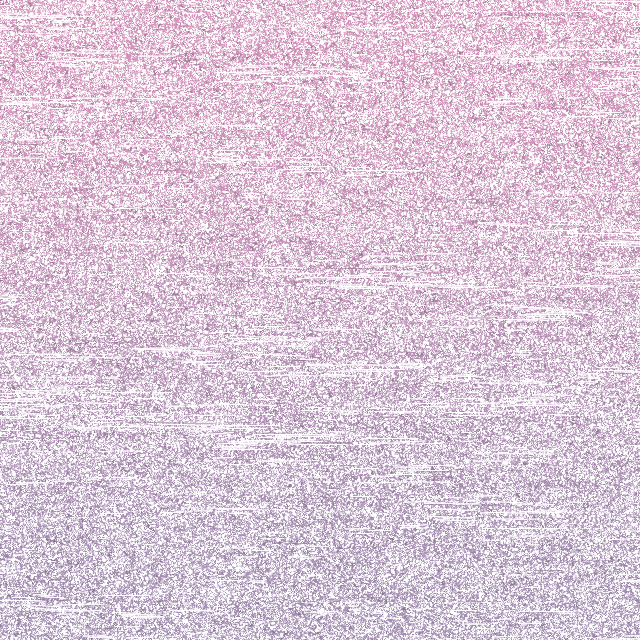
Write a Shadertoy shader that draws this texture.

```glsl
// Very fine worm-like grain in mauve ink on white, fading from pink (top) to
// violet (bottom). The grain follows contour lines of value noise; thin
// wispy horizontal streaks, mostly white and a few dark, are cut row by row.

const vec3 PAPER      = vec3(1.00, 0.995, 1.00);
const vec3 INK_TOP    = vec3(0.83, 0.57, 0.73);
const vec3 INK_BOTTOM = vec3(0.64, 0.56, 0.70);
const vec3 INK_DARK   = vec3(0.40, 0.34, 0.41);

const float GRAIN_CELLS  = 390.0;  // noise cells across the canvas
const float GRAIN_ANGLE  = 0.55;   // keeps the lattice off the pixel axes
const float LINE_CORE    = 0.03;   // contour distance with full ink
const float LINE_FADE    = 0.26;   // distance over which the ink fades
const float PATCHINESS   = 0.22;   // uneven ink between small patches
const float STREAK_ROWS  = 420.0;  // rows that can hold a streak
const float STREAK_THICK = 0.85;   // share of the row height
const float STREAK_BEND  = 0.003;  // slight sag of the streaks
const float RAGGED       = 0.12;   // how much the grain frays streak ends

float hash(vec2 cell) {
    uvec2 q = uvec2(ivec2(cell)) * uvec2(1597334673u, 3812015801u);
    uint h = (q.x ^ q.y) * 1597334673u;
    h ^= h >> 15;
    h *= 2246822519u;
    h ^= h >> 13;
    return float(h >> 8) / 16777216.0;
}

float noise(vec2 p) {
    vec2 cell = floor(p);
    vec2 f = fract(p);
    f = f * f * (3.0 - 2.0 * f);
    float low  = mix(hash(cell), hash(cell + vec2(1, 0)), f.x);
    float high = mix(hash(cell + vec2(0, 1)), hash(cell + vec2(1, 1)), f.x);
    return mix(low, high, f.y);
}

// Dashes along each row: where the row's own 1D noise exceeds the limit
float streaks(vec2 p, float frequency, float limit, float seed) {
    float y = p.y * STREAK_ROWS;
    float row = floor(y) + seed;
    float level = noise(vec2(p.x * frequency + 97.0 * hash(vec2(row, seed)), row));
    float pixel = STREAK_ROWS / iResolution.y;
    float edge = 0.5 * STREAK_THICK - abs(fract(y) - 0.5);
    float profile = clamp(edge / pixel + 0.5, 0.0, 1.0);
    return smoothstep(limit, limit + 0.025, level) * profile;
}

void mainImage(out vec4 fragColor, in vec2 fragCoord) {
    vec2 p = fragCoord / iResolution.y;

    // Grain: ink along the middle contour of a rotated noise field
    float c = cos(GRAIN_ANGLE), s = sin(GRAIN_ANGLE);
    vec2 grainPos = mat2(c, s, -s, c) * p * GRAIN_CELLS;
    float field = noise(grainPos);
    float ink = 1.0 - (abs(field - 0.5) - LINE_CORE) / LINE_FADE;

    // Uneven ink: small clumps and flat horizontal patches
    float clump = noise(grainPos * 0.23 + 211.0) - 0.5;
    float flatPatch = noise(p * vec2(9.0, 90.0) + 37.0) - 0.5;
    ink = clamp(ink + PATCHINESS * (clump + flatPatch), 0.0, 1.0);

    // Some grains are greyer and darker than the rest
    float shade = 0.45 * smoothstep(0.55, 0.95, noise(grainPos * 0.7 + 531.0));

    // White streaks: short ones gather in flat patches, long ones are rare
    float fray = RAGGED * (noise(grainPos * 0.5 + 811.0) - 0.5);
    float cluster = smoothstep(0.45, 0.9, noise(p * vec2(5.0, 45.0) + 71.0));
    vec2 bent = p;
    bent.y += STREAK_BEND * (noise(p * vec2(22.0, 30.0) + 19.0) - 0.5);
    float white = streaks(bent, 20.0, 0.965 - 0.25 * cluster + fray, 1000.0);
    white = max(white, streaks(bent, 7.0, 0.965 - 0.10 * cluster + fray, 2000.0));
    white = max(white, streaks(p, 1.7, 0.975 + 0.4 * fray, 3000.0));

    // Dark streaks: few, thin and broken
    float dark = 0.6 * streaks(bent, 12.0, 0.97 - 0.05 * cluster + fray, 4000.0);

    ink = mix(ink * (1.0 - white), 1.0, dark);
    vec3 inkColor = mix(INK_BOTTOM, INK_TOP, smoothstep(0.0, 1.0, p.y));
    inkColor = mix(inkColor, INK_DARK, max(shade, 0.6 * dark));

    fragColor = vec4(mix(PAPER, inkColor, ink), 1.0);
}
```
